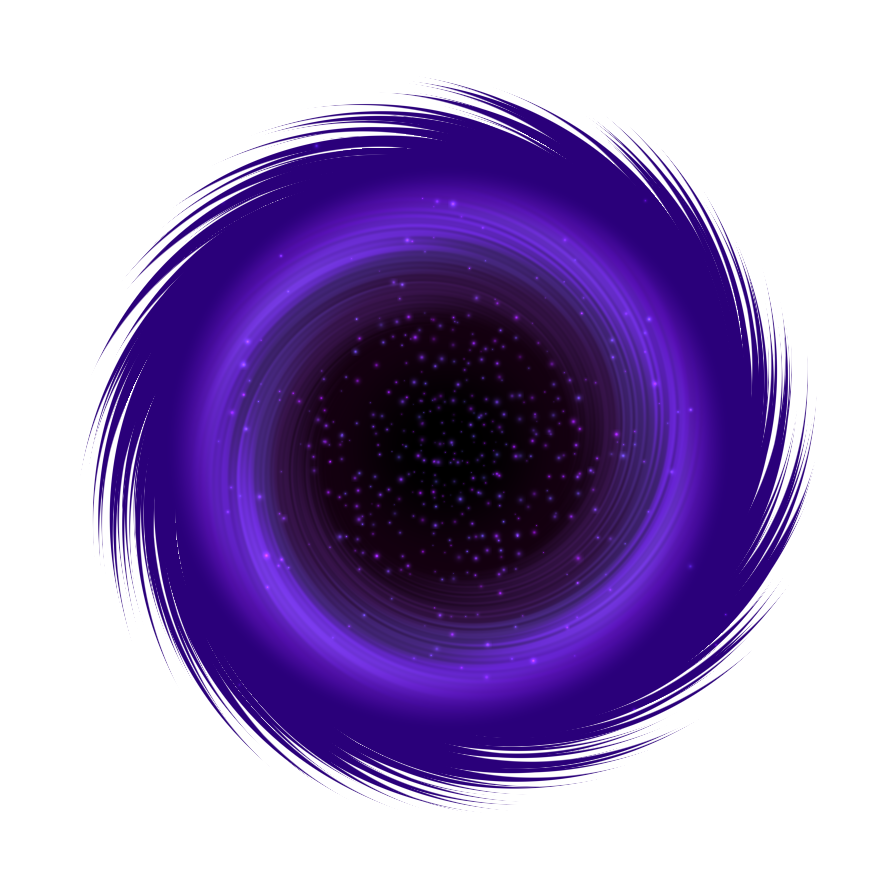
A three.js fragment shader for this background:

```glsl
varying vec2 vUv;

const float TAU = 6.283185;

float hash(vec2 p) {
  p = fract(p * vec2(0.1031, 0.1373));
  p += dot(p, p.yx + 33.33);
  return fract((p.x + p.y) * p.x * 17.31);
}

// Angle in turns, unwound along a logarithmic spiral
float spiralTurn(float angle, float radius, float pivot, float pitch) {
  return fract((angle - log(radius / pivot) / pitch) / TAU);
}

// Periodic value noise across the spiral
float streak(float turn, float count, float seed) {
  float x = turn * count;
  float cell = floor(x);
  float f = smoothstep(0.0, 1.0, x - cell);
  return mix(hash(vec2(mod(cell, count), seed)), hash(vec2(mod(cell + 1.0, count), seed)), f);
}

// Tapered strands that merge into a solid body toward the centre
float strands(float angle, float radius, float count, float pitch, float taper, float seed) {
  float x = spiralTurn(angle, radius, 0.36, pitch) * count;
  float cell = floor(x);
  float tip = 0.408 - 0.048 * hash(vec2(cell, seed));
  float halfWidth = 0.62 * (tip - radius) / taper;
  float offset = 0.5 + 0.24 * (hash(vec2(cell, seed + 7.0)) - 0.5);
  float spacing = TAU / count * radius * pitch;
  float d = (abs(x - cell - offset) - halfWidth) * spacing;
  return 1.0 - smoothstep(-0.0009, 0.0009, d);
}

vec3 blendStop(vec3 base, vec3 next, float from, float to, float radius) {
  return mix(base, next, smoothstep(from, to, radius));
}

// Radial colours from the dark core to the indigo rim
vec3 vortexColour(float r) {
  vec3 c = vec3(0.0);
  c = blendStop(c, vec3(0.075, 0.0, 0.06), 0.03, 0.135, r);
  c = blendStop(c, vec3(0.20, 0.07, 0.27), 0.135, 0.188, r);
  c = blendStop(c, vec3(0.25, 0.14, 0.45), 0.185, 0.220, r);
  c = blendStop(c, vec3(0.37, 0.13, 0.76), 0.218, 0.248, r);
  c = blendStop(c, vec3(0.33, 0.06, 0.68), 0.255, 0.280, r);
  return blendStop(c, vec3(0.165, 0.0, 0.48), 0.270, 0.315, r);
}

// One jittered glowing particle per grid cell
vec3 particles(vec2 p, float scale, float size, float reach, float amount, float seed) {
  vec2 cell = floor(p * scale);
  vec2 key = cell + 100.0 + seed;
  vec2 jitter = vec2(hash(key), hash(key + 31.7)) - 0.5;
  vec2 centre = (cell + 0.5 + 0.5 * jitter) / scale;
  float centreRadius = length(centre);
  float chance = amount * (1.0 - smoothstep(reach * 0.8, reach, centreRadius));
  chance += 0.07 * (1.0 - smoothstep(0.24, 0.29, centreRadius));
  float present = step(hash(key + 57.3), chance);
  float d = length(p - centre) / (size * mix(0.55, 1.1, hash(key + 83.1)));
  float glow = 0.45 * exp(-d * d) + 0.65 * exp(-6.0 * d * d);
  vec3 tint = mix(vec3(0.55, 0.08, 0.85), vec3(0.32, 0.27, 0.80), hash(key + 19.9));
  return tint * glow * present * mix(0.35, 1.0, hash(key + 11.3));
}

void main() {
  vec2 p = vUv - 0.5;
  float radius = max(length(p), 0.001);
  float angle = atan(p.y, p.x);

  // Four broad arms bend the bright ring
  float arm = cos(4.0 * (TAU * spiralTurn(angle, radius, 0.255, 0.22) - 0.96));
  float turn = spiralTurn(angle, radius, 0.25, 0.15);
  float fine = streak(turn, 67.0, 3.0) - 0.5;
  float broad = streak(turn, 24.0, 9.0) - 0.5;
  float band = smoothstep(0.10, 0.20, radius) * (1.0 - smoothstep(0.25, 0.31, radius));
  float bentRadius = radius + band * (0.011 * fine + 0.013 * broad + 0.005 * arm);
  vec3 colour = vortexColour(bentRadius);

  // Silky highlights along the ring
  float ring = exp(-pow((radius - 0.252) / 0.022, 2.0));
  float sheen = ring * clamp(0.4 + 0.45 * arm + 0.7 * broad, 0.0, 1.0);
  colour = mix(colour, vec3(0.47, 0.26, 0.89), 0.65 * sheen);
  colour *= 1.0 + band * 0.25 * fine;

  // Scattered particles
  colour += particles(p, 46.0, 0.0042, 0.18, 0.55, 5.0);
  colour += particles(p + 0.0031, 57.0, 0.0035, 0.165, 0.5, 41.0);
  colour += 0.65 * particles(p, 88.0, 0.0022, 0.07, 0.55, 73.0);

  // Feathered rim
  float taper = 0.064 - 0.014 * cos(4.0 * (angle - 1.05));
  float cover = strands(angle, radius, 38.0, 0.23, taper, 2.0);
  cover = max(cover, strands(angle, radius, 53.0, 0.21, taper, 13.0));
  cover = max(cover, strands(angle, radius, 67.0, 0.25, taper, 29.0));
  cover = max(cover, 1.0 - smoothstep(0.305, 0.318, radius));

  gl_FragColor = vec4(mix(vec3(1.0), colour, cover), 1.0);
}
```
